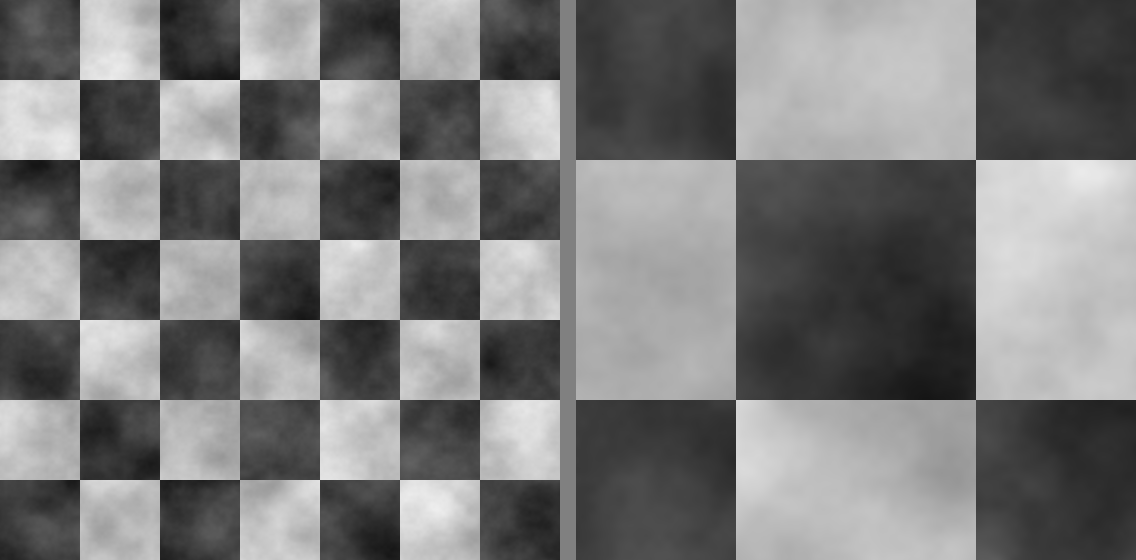
Left: the whole. Right: its middle third, enlarged.
Give the GLSL for this pattern, as a WebGL 2 fragment shader.

```glsl
#version 300 es
precision highp float;
// A seven by seven checkerboard of dark and pale grey stone tiles.
// Each tile takes its own patch of fractal value noise for cloudy mottling,
// and neighbouring tiles blend through mid grey over one pixel.

#define TILES 7.0
#define DARK_GREY 0.243
#define PALE_GREY 0.765
#define CLOUD_SCALE 1.5
#define CLOUD_CONTRAST 0.46
#define OCTAVES 5

uniform vec2 u_resolution;
out vec4 fragColor;

float hash(vec2 p) {
    return fract(sin(dot(p, vec2(127.1, 311.7))) * 43758.545);
}

float valueNoise(vec2 p) {
    vec2 cell = floor(p);
    vec2 f = fract(p);
    vec2 blend = f * f * (3.0 - 2.0 * f);
    float low = mix(hash(cell), hash(cell + vec2(1.0, 0.0)), blend.x);
    float high = mix(hash(cell + vec2(0.0, 1.0)), hash(cell + vec2(1.0)), blend.x);
    return mix(low, high, blend.y);
}

// Sum of octaves, scaled to the range 0 to 1
float clouds(vec2 p) {
    float sum = 0.0;
    float total = 0.0;
    float amplitude = 0.5;
    for (int i = 0; i < OCTAVES; i++) {
        sum += amplitude * valueNoise(p);
        total += amplitude;
        p = p * 2.03 + vec2(17.3, 9.1);
        amplitude *= 0.5;
    }
    return sum / total;
}

void main() {
    // Square tiles, centred when the canvas is not square
    float side = min(u_resolution.x, u_resolution.y);
    vec2 uv = (gl_FragCoord.xy - 0.5 * u_resolution) / side + 0.5;
    vec2 grid = uv * TILES;
    vec2 tile = floor(grid);
    vec2 local = fract(grid);

    // Alternate dark and pale, with dark tiles in the corners
    float parity = mod(tile.x + tile.y, 2.0);
    float base = mix(DARK_GREY, PALE_GREY, parity);

    // Shift the noise for every tile so the clouds break at the edges
    vec2 offset = 40.0 * vec2(hash(tile + 3.7), hash(tile + 21.9));
    float mottling = clouds(local * CLOUD_SCALE + offset) - 0.5;
    float shade = base + CLOUD_CONTRAST * mottling;

    // Soften the tile edges over one pixel
    float pixel = TILES / side;
    vec2 edgeDistance = 0.5 - abs(local - 0.5);
    vec2 coverage = clamp(2.0 * edgeDistance / pixel, 0.0, 1.0);
    float midGrey = 0.5 * (DARK_GREY + PALE_GREY);
    shade = mix(midGrey, shade, coverage.x * coverage.y);

    fragColor = vec4(vec3(shade), 1.0);
}
```
